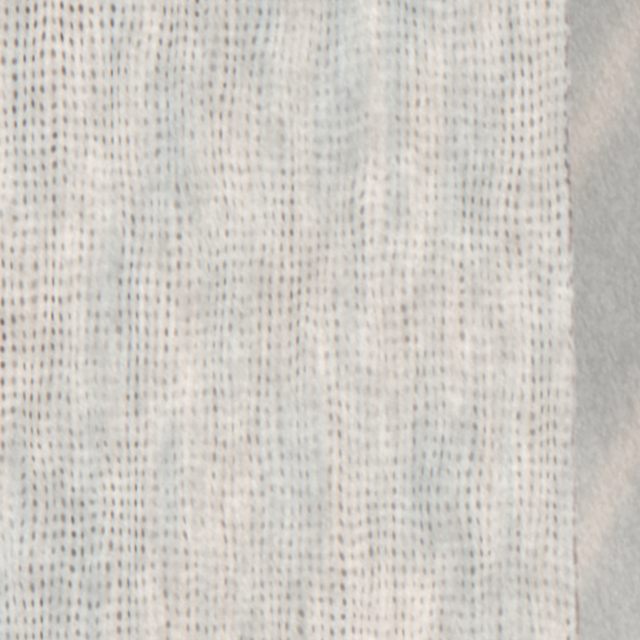
This texture is drawn by a WebGL 2 fragment shader. Its source:

```glsl
#version 300 es
precision highp float;
// Pale open-weave linen with soft diagonal folds and a smooth felted band along the right side.
uniform vec2 u_resolution;
out vec4 outColor;

const vec2 WEAVE_COUNT = vec2(67.0, 40.0);   // gaps across and down
const vec2 GAP_RADIUS = vec2(0.40, 0.47);    // in cells
const float FRINGE = 0.0011;                 // colour shift at gap edges
const float GAP_DEPTH = 0.19;
const float GROOVE_DEPTH = 0.045;            // upright lines joining the gaps
const float BAND_TOP = 0.889;                // band edge at top and bottom
const float BAND_BOTTOM = 0.903;
const vec3 WARM_CLOTH = vec3(0.862, 0.835, 0.805);
const vec3 COOL_CLOTH = vec3(0.788, 0.798, 0.785);
const vec3 BAND_GREY = vec3(0.700, 0.695, 0.680);
const vec3 BAND_WARM = vec3(0.785, 0.755, 0.725);
const vec3 GAP_TINT = vec3(0.95, 1.03, 1.02);

float hash(vec2 p) {
    vec3 q = fract(vec3(p.xyx) * 0.1031);
    q += dot(q, q.yzx + 33.33);
    return fract((q.x + q.y) * q.z);
}

float noise(vec2 p) {
    vec2 i = floor(p), f = fract(p);
    f = f * f * (3.0 - 2.0 * f);
    return mix(mix(hash(i), hash(i + vec2(1, 0)), f.x),
               mix(hash(i + vec2(0, 1)), hash(i + vec2(1, 1)), f.x), f.y);
}

float fbm(vec2 p) {
    float sum = 0.0, amp = 0.5;
    for (int i = 0; i < 4; i++) {
        sum += amp * noise(p);
        p = p * 2.03 + 17.0;
        amp *= 0.5;
    }
    return sum / 0.9375;
}

// Uneven drift of the threads, in cells
vec2 threadCoords(vec2 uv) {
    vec2 broad = vec2(noise(uv * vec2(9.0, 5.0)), noise(uv * vec2(10.0, 6.0) + 40.0)) - 0.5;
    vec2 local = vec2(noise(uv * vec2(31.0, 9.0) + 7.0), noise(uv * vec2(42.0, 12.0) + 90.0)) - 0.5;
    return uv * WEAVE_COUNT + broad * vec2(0.9, 0.8) + local * vec2(0.8, 0.55);
}

// Darkness between threads, uneven by cell, column and patch
float gaps(vec2 uv) {
    vec2 p = threadCoords(uv);
    vec2 cell = floor(p);
    vec2 f = fract(p) - 0.5;
    float groove = 0.5 + 0.5 * cos(6.2832 * f.x);
    f += (vec2(hash(cell + 3.1), hash(cell + 71.7)) - 0.5) * vec2(0.20, 0.16);
    f.x += f.y * 0.14;
    vec2 radius = GAP_RADIUS * mix(vec2(0.65, 0.7), vec2(1.0), vec2(hash(cell + 19.3), hash(cell + 47.9)));
    float shape = 1.0 - smoothstep(0.1, 1.0, length(f / radius));
    float column = noise(vec2(cell.x * 0.83, uv.y * 6.0 + 9.0));
    float patchy = noise(uv * vec2(6.0, 5.0) + 23.0);
    float leftward = mix(1.2, 0.75, smoothstep(0.0, 0.6, uv.x));
    float strength = max(0.0, 0.05 + 0.6 * hash(cell) + 0.95 * column * column + 0.6 * (patchy - 0.5));
    return leftward * (GAP_DEPTH * shape * strength + GROOVE_DEPTH * groove * column);
}

// Raised threads: upright ribs with weaker cross threads
float threads(vec2 uv) {
    vec2 p = threadCoords(uv);
    float rib = cos(6.2832 * p.x) * hash(vec2(floor(p.x + 0.5), 5.0));
    float cross = cos(6.2832 * p.y) * noise(uv * vec2(24.0, 40.0) + 61.0);
    return 0.010 * rib + 0.020 * cross;
}

// Woven cloth with diagonal folds and long upright streaks
vec3 cloth(vec2 uv) {
    float fold = fbm(vec2(uv.x * 6.0 - uv.y * 2.6, uv.y * 1.8) + 6.0);
    float streak = noise(vec2(uv.x * 34.0, uv.y * 4.0));
    float warmth = smoothstep(0.2, 0.8, 0.6 * fold + 0.4 * streak);
    vec3 color = mix(COOL_CLOTH, WARM_CLOTH, warmth);
    color += 0.09 * (fbm(uv * vec2(26.0, 13.0) + 50.0) - 0.5);
    color += 0.06 * (noise(uv * vec2(55.0, 24.0) + 33.0) - 0.5);
    color += threads(uv);
    vec2 shift = vec2(FRINGE, 0.0);
    vec3 gap = vec3(gaps(uv - shift), gaps(uv), gaps(uv + shift));
    return color + 0.012 - gap * GAP_TINT;
}

// Smooth band with two slanted warm creases and brushed fibres
vec3 band(vec2 uv) {
    float slant = uv.y - 1.9 * (uv.x - 0.9) + 0.05 * (noise(uv * 11.0) - 0.5);
    float upper = exp(-pow((slant - 0.77) / 0.08, 2.0));
    float lower = exp(-pow((slant - 0.14) / 0.07, 2.0));
    vec3 color = mix(BAND_GREY, BAND_WARM, clamp(upper + lower, 0.0, 1.0));
    color += 0.06 * (fbm(uv * vec2(12.0, 7.0) + 4.0) - 0.5);
    color += 0.04 * (1.0 - smoothstep(0.1, 0.5, uv.y));
    vec2 fibre = vec2(uv.x * 170.0 + uv.y * 60.0, uv.y * 45.0 - uv.x * 20.0);
    return color + 0.04 * (noise(fibre) - 0.5);
}

void main() {
    vec2 uv = gl_FragCoord.xy / u_resolution;
    float wobble = 0.006 * (noise(vec2(uv.y * WEAVE_COUNT.y, 2.0)) - 0.5);
    float edge = uv.x - mix(BAND_BOTTOM, BAND_TOP, uv.y) - wobble;

    vec3 color = mix(cloth(uv), band(uv), smoothstep(-0.004, 0.004, edge));

    // Reddish stitches and a thin shade where the weave ends
    float stitch = smoothstep(0.35, 0.8, noise(vec2(uv.y * WEAVE_COUNT.y * 1.6, 8.0)));
    float seam = exp(-pow((edge + 0.003) / 0.0035, 2.0));
    color -= seam * (0.04 + 0.11 * stitch) * vec3(0.8, 1.1, 1.05);

    // Fine slanted fuzz over everything
    vec2 fuzz = vec2(uv.x * 190.0 + uv.y * 80.0, uv.y * 120.0 - uv.x * 60.0);
    color += 0.055 * (noise(fuzz) - 0.5) + 0.02 * (noise(uv * 300.0) - 0.5);
    outColor = vec4(clamp(color, 0.0, 1.0), 1.0);
}
```
